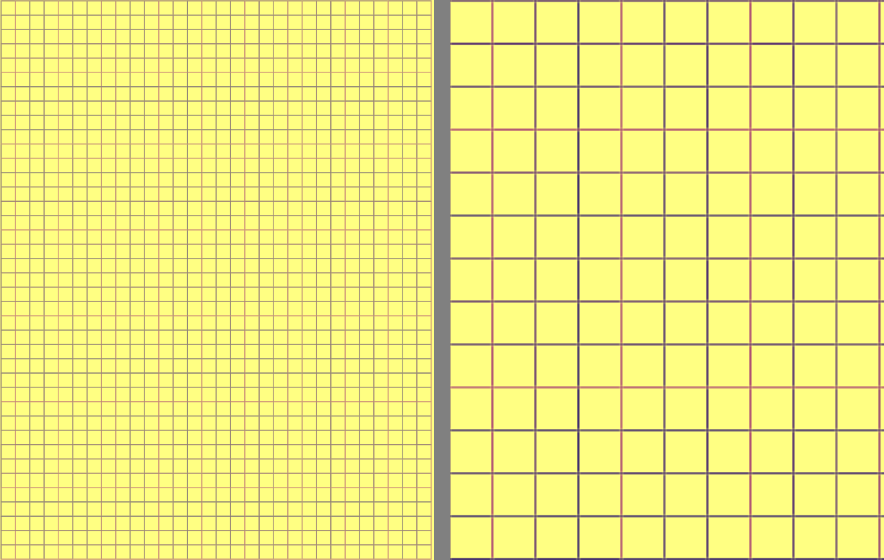
Left: the whole. Right: its middle third, enlarged.
Reproduce this pattern procedurally as a WebGL 2 fragment shader.

```glsl
#version 300 es
precision highp float;

uniform vec2 u_resolution;
out vec4 fragColor;

// Layout: x runs across the columns, y runs down the rows
const vec2 CELLS = vec2(30.0, 39.0);
const vec2 GRID_MIN = vec2(0.0025, 0.0015);
const vec2 GRID_MAX = vec2(0.9935, 0.9985);
const float LINE_WIDTH = 0.052;               // in cells
const float EDGE_SOFTNESS = 1.3;              // filter width in pixels

// Colours
const vec3 PAPER = vec3(1.0, 1.0, 0.51);
const vec3 DARK_INK = vec3(0.23, 0.17, 0.43);
const vec3 RED_INK = vec3(0.64, 0.21, 0.44);

// Reddish lines recur on a beat that falls between whole lines
const vec2 RED_PERIOD = vec2(3.25, 5.8);
const vec2 RED_START = vec2(1.0, 4.7);
const vec2 RED_NEAR = vec2(0.3, 0.35);
const vec2 RED_FAR = vec2(0.95, 1.0);

// Wear
const float TINT_VARIATION = 0.35;
const float MIN_STRENGTH = 0.74;
const float RED_FADE = 0.12;
const float SEGMENT_WEAR = 0.12;
const float CROSSING_FADE = 0.25;
const float CROSSING_REACH = 3.0;             // in half line widths

float hash(vec2 p, uint seed) {
    uvec2 q = uvec2(max(p, 0.0));
    uint h = q.x * 1597u + q.y * 51749u + seed * 7919u;
    h = (h ^ (h >> 16)) * 73244475u;
    h = (h ^ (h >> 15)) * 73244475u;
    h ^= h >> 16;
    return float(h & 65535u) / 65535.0;
}

// Share of the filter footprint covered by a band centred on zero
vec2 bandCoverage(vec2 offset, vec2 halfWidth, vec2 footprint) {
    vec2 low = max(offset - 0.5 * footprint, -halfWidth);
    vec2 high = min(offset + 0.5 * footprint, halfWidth);
    return clamp((high - low) / footprint, 0.0, 1.0);
}

// Lay one ruled line over the colour beneath
vec3 rule(vec3 base, float cover, float line, float segment, float redness, uint axis) {
    float tint = hash(vec2(line, 3.0), axis);
    float strength = mix(MIN_STRENGTH, 1.0, hash(vec2(line, 11.0), axis));
    strength *= 1.0 - RED_FADE * redness;
    strength *= 1.0 - SEGMENT_WEAR * hash(vec2(line, segment + 20.0), axis);
    vec3 ink = mix(DARK_INK, RED_INK, max(redness, TINT_VARIATION * tint));
    return mix(base, ink, cover * strength);
}

void main() {
    vec2 uv = gl_FragCoord.xy / u_resolution;
    vec2 span = GRID_MAX - GRID_MIN;
    vec2 grid = (uv - GRID_MIN) / span * CELLS;
    grid.y = CELLS.y - grid.y;
    vec2 footprint = EDGE_SOFTNESS * CELLS / (span * u_resolution);

    // Nearest line on each axis, cut off at the outer border
    vec2 line = clamp(floor(grid + 0.5), vec2(0.0), CELLS);
    vec2 offset = grid - line;
    vec2 halfWidth = vec2(0.5 * LINE_WIDTH);
    vec2 inside = bandCoverage(grid - 0.5 * CELLS, 0.5 * CELLS + halfWidth, footprint);
    vec2 cover = bandCoverage(offset, halfWidth, footprint) * inside.yx;

    // Ink thins where lines cross
    vec2 crossing = 1.0 - smoothstep(halfWidth, CROSSING_REACH * halfWidth, abs(offset));
    cover *= 1.0 - CROSSING_FADE * crossing.yx;

    // Distance in lines to the closest red beat
    vec2 beat = abs(fract((line - RED_START) / RED_PERIOD + 0.5) - 0.5) * RED_PERIOD;
    vec2 redness = 1.0 - smoothstep(RED_NEAR, RED_FAR, beat);

    vec2 segment = floor(grid);
    vec3 color = rule(PAPER, cover.x, line.x, segment.y, redness.x, 1u);
    color = rule(color, cover.y, line.y, segment.x, redness.y, 2u);
    fragColor = vec4(color, 1.0);
}
```
